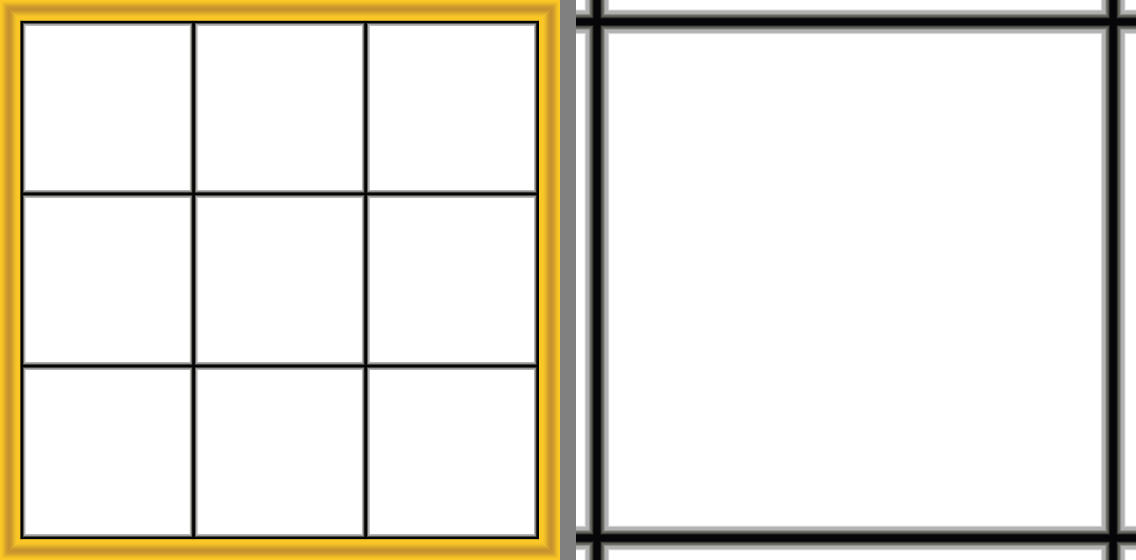
Left, the full canvas; right, a detail of the centre.
Reproduce this pattern procedurally as a WebGL 2 fragment shader.

```glsl
#version 300 es
precision highp float;
// Three by three white panes with soft bevelled black bars, in a gold frame.
// Bars come from the distance to a repeated grid line; the frame is a
// grooved ramp over the distance to the canvas edge, mitred at the corners.

uniform vec2 u_resolution;
out vec4 fragColor;

// Layout, in canvas widths
const float PANES = 3.0;
const float PITCH = 0.3073;
const vec2 GRID_ORIGIN = vec2(0.0385, 0.0391);
const float RIM = 0.0021;            // black border outside the outer bars

// Bar profile: distances from the bar centre
const float CORE_END = 0.0016;
const float DARK_AT = 0.0034;
const float LIGHT_AT = 0.0052;
const float LIGHT_END = 0.0062;
const float BEVEL_END = 0.0078;

// Frame profile
const float FRAME_WIDTH = 0.0368;
const float GROOVE_AT = 0.44;        // darkest place, as a share of the width
const float GROOVE_REACH = 0.42;
const float MITRE_WIDTH = 0.0011;
const float MITRE_STRENGTH = 0.22;

const vec3 PANE_WHITE = vec3(1.0);
const vec3 BAR_BLACK = vec3(0.025, 0.025, 0.03);
const vec3 BEVEL_DARK = vec3(0.38, 0.38, 0.35);
const vec3 BEVEL_LIGHT = vec3(0.70);
const vec3 GOLD_BRIGHT = vec3(0.98, 0.78, 0.15);
const vec3 GOLD_DARK = vec3(0.77, 0.57, 0.18);

// Distance to the nearest grid line on either axis
float barDistance(vec2 p) {
    vec2 cell = (p - GRID_ORIGIN) / PITCH;
    vec2 d = abs(fract(cell + 0.5) - 0.5) * PITCH;
    return min(d.x, d.y);
}

// Black core, dark bevel, light bevel, then the pane
vec3 barColor(float d) {
    vec3 color = mix(BAR_BLACK, BEVEL_DARK, smoothstep(CORE_END, DARK_AT, d));
    color = mix(color, BEVEL_LIGHT, smoothstep(DARK_AT, LIGHT_AT, d));
    return mix(color, PANE_WHITE, smoothstep(LIGHT_END, BEVEL_END, d));
}

// Gold ramp with a dark groove and faint light corner joints
vec3 frameColor(vec2 p) {
    vec2 edge = min(p, 1.0 - p);
    float across = min(edge.x, edge.y) / FRAME_WIDTH;
    float groove = smoothstep(0.0, GROOVE_REACH, abs(across - GROOVE_AT));
    vec3 color = mix(GOLD_DARK, GOLD_BRIGHT, groove);
    float mitre = 1.0 - smoothstep(0.0, MITRE_WIDTH, abs(edge.x - edge.y));
    return mix(color, GOLD_BRIGHT, mitre * MITRE_STRENGTH);
}

// Signed distance to the outside of the black border
float borderDistance(vec2 p) {
    float halfGrid = 0.5 * PANES * PITCH;
    vec2 q = abs(p - GRID_ORIGIN - halfGrid) - halfGrid - RIM;
    return max(q.x, q.y);
}

void main() {
    vec2 p = gl_FragCoord.xy / u_resolution;
    float pixel = 1.0 / min(u_resolution.x, u_resolution.y);

    vec3 color = barColor(barDistance(p));
    float inFrame = smoothstep(-0.5 * pixel, 0.5 * pixel, borderDistance(p));
    color = mix(color, frameColor(p), inFrame);

    fragColor = vec4(color, 1.0);
}
```
